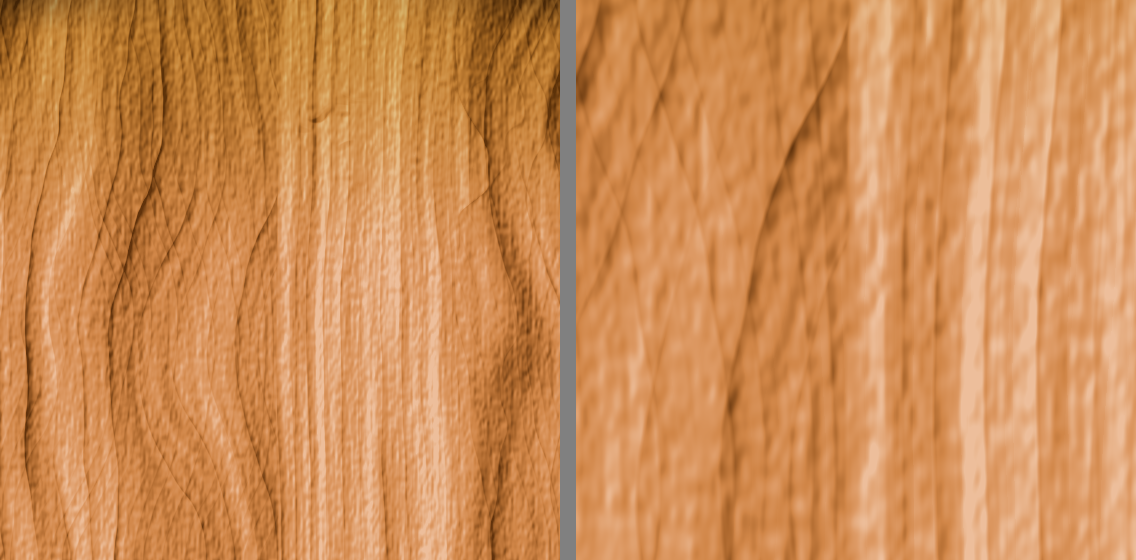
Left: the whole. Right: its middle third, enlarged.
Write a Shadertoy shader that draws this texture.

```glsl
// Warm cherry wood: three boards with flowing growth rings, fine fibres and an embossed surface.

float hash(vec2 p) {
    vec3 q = fract(vec3(p.xyx) * 0.1031);
    q += dot(q, q.yzx + 33.33);
    return fract((q.x + q.y) * q.z);
}

// Smooth value noise from -1 to 1
float noise(vec2 p) {
    vec2 cell = floor(p), f = fract(p);
    f = f * f * (3.0 - 2.0 * f);
    float low = mix(hash(cell), hash(cell + vec2(1, 0)), f.x);
    float high = mix(hash(cell + vec2(0, 1)), hash(cell + vec2(1, 1)), f.x);
    return 2.0 * mix(low, high, f.y) - 1.0;
}

// Sideways drift of the grain, swelling into arches where it is strong
float grainBend(vec2 p, float strength, float seed) {
    float broad = noise(p * vec2(5.0, 2.6) + seed);
    float middle = noise(p * vec2(9.0, 6.0) + seed + 40.0);
    float ripple = noise(p * vec2(22.0, 17.0) + seed + 80.0);
    return strength * (broad + 0.22 * middle + 0.05 * ripple);
}

float ringField(vec2 p, float density, float strength, float seed) {
    return density * (p.x + grainBend(p, strength, seed)) + 100.0;
}

// Dark ring edges: crisp on one side, fading on the other
float ringLines(vec2 p, float density, float strength, float seed, float fade) {
    const float STEP = 0.002;
    float f = ringField(p, density, strength, seed);
    vec2 slope = vec2(ringField(p + vec2(STEP, 0), density, strength, seed),
                      ringField(p + vec2(0, STEP), density, strength, seed)) - f;
    float steepness = max(length(slope) / STEP, density * 0.3);
    float ring = floor(f + 0.5);
    float d = (f - ring) / steepness;
    float line = d < 0.0 ? smoothstep(-0.003, 0.0, d) : exp(-d / fade);
    float weight = 0.15 + 0.85 * hash(vec2(ring, seed));
    return line * weight * (0.75 + 0.35 * noise(vec2(ring * 7.0, p.y * 5.0)));
}

// Lightness of one board: streaks and fibres follow the bent grain
float boardTone(vec2 p, float base, float density, float strength, float seed) {
    float x = p.x + grainBend(p, strength, seed);
    float streaks = 0.17 * noise(vec2(x * 16.0 + seed, p.y * 1.3))
                  + 0.19 * noise(vec2(x * 48.0 + seed, p.y * 2.0));
    float fibres = 0.13 * noise(vec2(x * 115.0 + seed, p.y * 4.0))
                 + 0.10 * noise(vec2(p.x * 210.0, p.y * 12.0 + seed));
    float coarse = ringLines(p, density, strength, seed, 0.007);
    float fine = ringLines(p, density * 2.6, strength, seed + 5.0, 0.004);
    return base + streaks + fibres - 0.52 * coarse - 0.22 * fine;
}

// Short cross marks around a small knot
float knotMarks(vec2 p, vec2 centre) {
    vec2 q = (p - centre) / vec2(0.045, 0.04);
    float marks = noise(vec2(p.x * 26.0, p.y * 75.0 + 2.0 * noise(p * 25.0)));
    return exp(-dot(q, q)) * smoothstep(0.1, 0.7, marks);
}

// Raised grain lit from the upper left
float emboss(vec2 p, vec2 scale) {
    vec2 q = p * scale;
    return noise(q) - noise(q + vec2(0.65, -0.5));
}

vec3 woodColour(float tone) {
    const vec3 UMBER = vec3(0.46, 0.26, 0.08);
    const vec3 BROWN = vec3(0.67, 0.41, 0.17);
    const vec3 HONEY = vec3(0.81, 0.53, 0.27);
    const vec3 TAN = vec3(0.86, 0.61, 0.38);
    const vec3 CREAM = vec3(0.91, 0.73, 0.55);
    float t = clamp(tone, -0.1, 1.05) * 4.0;
    vec3 c = mix(UMBER, BROWN, min(t, 1.0));
    c = mix(c, HONEY, clamp(t - 1.0, 0.0, 1.0));
    c = mix(c, TAN, clamp(t - 2.0, 0.0, 1.0));
    return mix(c, CREAM, clamp(t - 3.0, 0.0, 1.2));
}

void mainImage(out vec4 fragColor, in vec2 fragCoord) {
    vec2 p = fragCoord / iResolution.xy;

    // Board edges: one nearly straight, one swelling into a lobe
    float middleSeam = 0.496 + 0.004 * noise(vec2(p.y * 5.0, 3.0));
    float lobe = smoothstep(0.61, 0.67, p.y) * (1.0 - smoothstep(0.72, 0.85, p.y));
    float rightSeam = 0.816 + 0.055 * lobe + 0.005 * noise(vec2(p.y * 14.0, 8.0));

    // Three boards with their own ring spacing and bend
    float leftTone = boardTone(p, 0.70, 20.0, 0.075, 11.0);
    leftTone -= 0.20 * smoothstep(0.38, 0.49, p.x);
    leftTone += 0.16 * exp(-pow((p.x - 0.11) / 0.05, 2.0));
    float centreTone = boardTone(p, 0.87, 32.0, 0.022, 27.0);
    centreTone -= 0.45 * knotMarks(p, vec2(0.595, 0.78));
    float rightTone = boardTone(p, 0.65, 17.0, 0.085, 53.0);
    float tone = mix(leftTone, centreTone, smoothstep(-0.002, 0.002, p.x - middleSeam));
    tone = mix(tone, rightTone, smoothstep(-0.002, 0.002, p.x - rightSeam));
    tone -= 0.20 * exp(-abs(p.x - rightSeam) / 0.003);

    // Surface relief and broad shading
    tone += 0.13 * emboss(p, vec2(210.0, 95.0)) + 0.06 * emboss(p, vec2(120.0, 60.0));
    float top = smoothstep(0.5, 1.0, p.y);
    float side = abs(p.x - 0.53) * 2.0;
    tone -= top * (0.17 + 0.22 * side) + 0.10 * pow(side, 4.0);
    vec3 colour = woodColour(tone);

    // Olive cast above, rosy cast below, darkened upper corners
    colour *= mix(vec3(1.01, 0.99, 1.04), vec3(0.95, 0.97, 0.75), top);
    colour *= 1.0 - 0.35 * smoothstep(0.93, 1.02, p.y) * side * side;
    fragColor = vec4(colour, 1.0);
}
```
